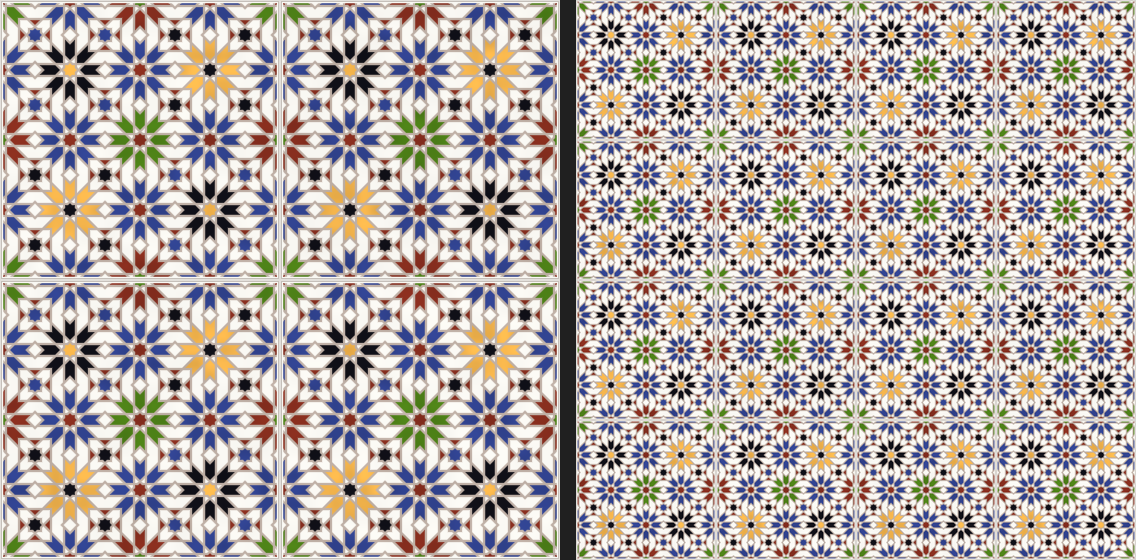
Left, the tile; right, the same tile 2 across and 2 down.
Write a three.js fragment shader that draws this pattern.

```glsl
// Glazed Moorish tiles: eight-petal rosettes and small stars outlined in taupe, two by two tiles.
varying vec2 vUv;

const float TILES = 2.0;           // tiles across and down
const float SPAN = 4.0;            // rosettes along one tile
const float PETAL_HALF = 0.085;    // half width of a petal, in rosette spacings
const float STAR_TIP = 0.1202;     // star tip radius: PETAL_HALF * sqrt(2)
const float DIAMOND = 0.115;       // half diagonal of the diamond between rosettes
const float SQUARE = 0.228;        // half side of the square around a small star
const float LINE_HALF = 0.0165;    // half width of the outlines
const float SOFT = 0.011;          // edge smoothing
const float RIM = 0.046;           // where the glaze stops beside a joint
const float GROOVE = 0.027;        // half width of the joint
const float MOTTLE = 0.14;         // strength of glaze variation
const float GRAIN_CELLS = 5.0;     // noise cells per rosette spacing

const vec3 WHITE = vec3(0.985, 0.98, 0.96);
const vec3 TAUPE = vec3(0.75, 0.69, 0.65);
const vec3 GROUT = vec3(0.91, 0.90, 0.88);
const vec3 SHADOW = vec3(0.73, 0.70, 0.68);
const vec3 BLUE = vec3(0.19, 0.26, 0.56);
const vec3 BLACK = vec3(0.06, 0.06, 0.09);
const vec3 RED = vec3(0.53, 0.18, 0.12);
const vec3 GREEN = vec3(0.30, 0.50, 0.09);
const vec3 YELLOW = vec3(0.96, 0.71, 0.30);

const float PI = 3.14159265;
const float DIAG = 0.70710678;

float hash(vec2 p) {
  return fract(sin(dot(p, vec2(127.1, 311.7))) * 43758.5453);
}

// Value noise that wraps after the given number of cells
float noise(vec2 p, float period) {
  vec2 i = floor(p), f = fract(p);
  f = f * f * (3.0 - 2.0 * f);
  vec2 a = mod(i, period), b = mod(i + 1.0, period);
  return mix(mix(hash(a), hash(vec2(b.x, a.y)), f.x),
             mix(hash(vec2(a.x, b.y)), hash(b), f.x), f.y);
}

// Coverage of the inside of a shape
float inside(float d) {
  return 1.0 - smoothstep(-SOFT, SOFT, d);
}

// Two crossed squares
float starDistance(vec2 p) {
  p = abs(p);
  return min(max(p.x, p.y), (p.x + p.y) * DIAG) - PETAL_HALF;
}

// Eight bars, pointed at the centre and notched at the outer end
float petalDistance(vec2 p) {
  float sector = PI / 4.0;
  float angle = mod(atan(p.y, p.x) + sector * 0.5, sector) - sector * 0.5;
  vec2 f = length(p) * vec2(cos(angle), abs(sin(angle)));
  float along = f.x - f.y;
  float ends = max(STAR_TIP - along, along - (0.5 - DIAMOND)) * DIAG;
  return max(f.y - PETAL_HALF, ends);
}

// Four triangles against the inner sides of the square around a small star
float triangleDistance(vec2 p) {
  p = abs(p);
  float high = max(p.x, p.y), low = min(p.x, p.y);
  return max(high - SQUARE, (low - high + STAR_TIP) * DIAG);
}

// Diamonds at the midpoints between neighbouring rosettes
float diamondDistance(vec2 p) {
  p = abs(p);
  vec2 m = vec2(0.5 - max(p.x, p.y), min(p.x, p.y));
  return (m.x + m.y - DIAMOND) * DIAG;
}

// Petal and centre colours alternate over a four by four block
void rosetteColours(vec2 id, out vec3 petal, out vec3 centre) {
  float turn = mod(id.x + id.y, 4.0);
  bool oddColumn = mod(id.x, 2.0) > 0.5;
  bool first = turn < 0.5;
  petal = BLUE;
  centre = RED;
  if (mod(turn, 2.0) < 0.5) {
    vec3 a = oddColumn ? BLACK : GREEN;
    vec3 b = oddColumn ? YELLOW : RED;
    petal = first ? a : b;
    centre = first ? b : a;
  }
}

void main() {
  vec2 p = vUv * TILES * SPAN;
  vec2 id = floor(p + 0.5);
  vec2 q = p - id;             // from the rosette centre
  vec2 s = fract(p) - 0.5;     // from the small star

  vec3 petalColour, centreColour;
  rosetteColours(id, petalColour, centreColour);
  vec2 upperHalf = step(SPAN * 0.5, mod(p, SPAN));
  vec3 smallColour = upperHalf.x == upperHalf.y ? BLACK : BLUE;

  float petal = petalDistance(q);
  float centre = starDistance(q);
  float small = starDistance(s);
  float triangle = triangleDistance(s);
  float diamond = diamondDistance(q);

  // Coloured glazes with slight mottling
  vec3 colour = mix(WHITE, petalColour, inside(petal));
  colour = mix(colour, centreColour, inside(centre));
  colour = mix(colour, smallColour, inside(small));
  colour = mix(colour, RED, inside(triangle));
  float grain = noise(p * GRAIN_CELLS, TILES * SPAN * GRAIN_CELLS) - 0.5;
  float pigment = 1.0 - smoothstep(0.8, 0.95, min(colour.g, colour.b));
  colour *= 1.0 + grain * mix(0.02, MOTTLE, pigment);

  // Raised outlines
  float edge = min(min(abs(petal), abs(centre)), min(abs(small), abs(triangle)));
  edge = min(edge, abs(diamond));
  colour = mix(colour, TAUPE * (1.0 + grain * 0.06), inside(edge - LINE_HALF));

  // Tile tone, pale rim and joint
  colour *= 0.99 + 0.02 * hash(mod(floor(p / SPAN), TILES) + 3.0);
  vec2 toJoint = abs(mod(p + SPAN * 0.5, SPAN) - SPAN * 0.5);
  float joint = min(toJoint.x, toJoint.y);
  colour = mix(colour, WHITE, inside(joint - RIM));
  colour = mix(colour, SHADOW, inside(joint - GROOVE));
  colour = mix(colour, GROUT, inside(joint - GROOVE * 0.5));
  gl_FragColor = vec4(colour, 1.0);
}
```
